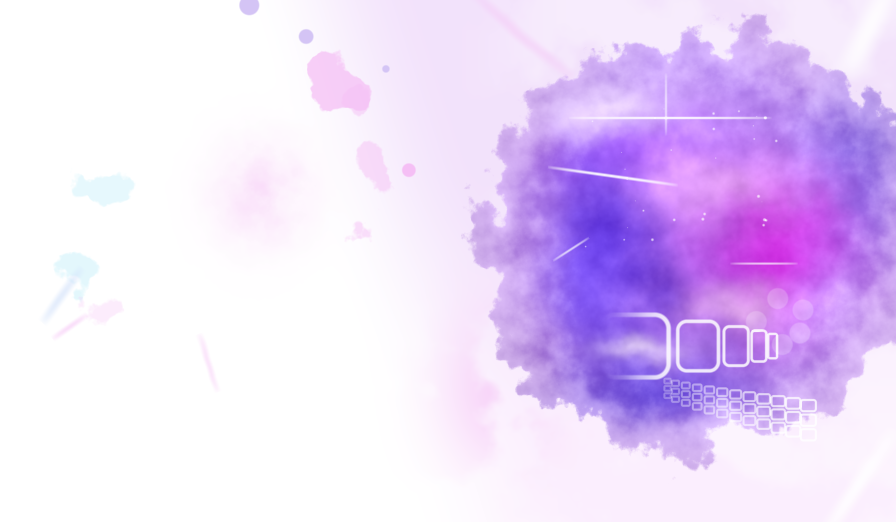
Write a Shadertoy shader that draws this background.

```glsl
float hash(vec2 p) {
  return fract(sin(dot(p, vec2(127.1, 311.7))) * 43758.5453);
}

float noise(vec2 p) {
  vec2 i = floor(p), f = fract(p);
  f = f * f * (3.0 - 2.0 * f);
  return mix(mix(hash(i), hash(i + vec2(1, 0)), f.x),
             mix(hash(i + vec2(0, 1)), hash(i + vec2(1, 1)), f.x), f.y);
}

float fbm(vec2 p) {
  float sum = 0.0, amp = 0.5;
  for (int i = 0; i < 5; i++) {
    sum += amp * noise(p);
    p = mat2(1.6, 1.2, -1.2, 1.6) * p + 7.3;
    amp *= 0.5;
  }
  return sum;
}

// Soft elliptical wash of colour
void wash(inout vec3 col, vec2 q, vec2 size, vec3 tint, float amount) {
  q /= size;
  col = mix(col, tint, amount * exp(-dot(q, q)));
}

// Ragged patch of paint
float stain(vec2 q, vec2 size, float grain) {
  return smoothstep(0.0, 0.08, grain - 0.25 - 0.35 * length(q / size));
}

float disc(vec2 q, float radius) {
  float aa = 1.0 / iResolution.y;
  return smoothstep(aa, -aa, length(q) - radius);
}

// Line that fades toward both ends
float streak(vec2 p, vec2 a, vec2 b, float width) {
  vec2 pa = p - a, ba = b - a;
  float t = clamp(dot(pa, ba) / dot(ba, ba), 0.0, 1.0);
  return smoothstep(width + 1.0 / iResolution.y, 0.0, length(pa - ba * t)) * sqrt(4.0 * t * (1.0 - t));
}

// Outline of a rounded rectangle
float frame(vec2 p, vec2 size, float width) {
  float r = 0.45 * min(size.x, size.y);
  vec2 q = abs(p) - size + r;
  float d = length(max(q, 0.0)) + min(max(q.x, q.y), 0.0) - r;
  return smoothstep(width + 1.0 / iResolution.y, width * 0.4, abs(d));
}

void mainImage(out vec4 fragColor, in vec2 fragCoord) {
  vec2 p = fragCoord / iResolution.xy * vec2(1.718, 1);
  float coarse = fbm(p * 7.0), fine = fbm(p * 28.0 + 9.0), grain = fbm(p * 16.0);
  vec3 pink = vec3(0.96, 0.75, 0.96), cyan = vec3(0.78, 0.94, 0.98), drop = vec3(0.83, 0.77, 0.96);

  // Paper fading from white to lilac
  vec3 lilac = mix(vec3(0.985, 0.935, 0.995), vec3(0.95, 0.885, 0.985), smoothstep(0.1, 0.7, p.y));
  vec3 col = mix(vec3(1), lilac, smoothstep(0.0, 0.36, p.x - 0.78 + 0.32 * p.y));
  col = mix(col, vec3(1), 0.35 * smoothstep(0.45, 0.65, coarse) * smoothstep(0.85, 1.1, p.x));

  // Faint stains
  wash(col, p - vec2(0.5, 0.63), vec2(0.09, 0.1), pink, 0.3 + 0.6 * (fine - 0.3));
  wash(col, p - vec2(0.97, 0.25), vec2(0.12, 0.15), pink, 0.6 * smoothstep(0.4, 0.6, coarse));
  col = mix(col, pink, 0.75 * stain(p - vec2(0.65, 0.85), vec2(0.075, 0.07), grain));
  col = mix(col, pink, 0.5 * stain(p - vec2(0.71 + 0.03 * sin(p.y * 22.0), 0.69), vec2(0.04, 0.14), grain));
  col = mix(col, cyan, 0.45 * stain(p - vec2(0.2, 0.64), vec2(0.05, 0.06), grain));
  col = mix(col, cyan, 0.5 * stain(p - vec2(0.14, 0.46), vec2(0.05, 0.06), grain));
  col = mix(col, pink, 0.3 * stain(p - vec2(0.21, 0.41), vec2(0.09, 0.05), grain));

  // Brush strokes and drops
  vec2 bent = p + 0.015 * (coarse - 0.5);
  col = mix(col, vec3(0.82, 0.88, 0.98), 0.6 * streak(bent, vec2(0.08, 0.38), vec2(0.16, 0.49), 0.012));
  col = mix(col, pink, 0.5 * streak(bent, vec2(0.1, 0.35), vec2(0.17, 0.4), 0.007));
  col = mix(col, pink, 0.4 * streak(bent, vec2(0.38, 0.36), vec2(0.42, 0.25), 0.008));
  col = mix(col, pink, 0.4 * streak(bent, vec2(0.9, 1.02), vec2(1.1, 0.85), 0.016));
  col = mix(col, vec3(1), 0.8 * streak(bent, vec2(1.62, 0.85), vec2(1.72, 1.05), 0.035));
  col = mix(col, vec3(1), 0.8 * streak(bent, vec2(1.57, -0.04), vec2(1.72, 0.18), 0.022));
  col = mix(col, drop, disc(p - vec2(0.478, 0.99), 0.019));
  col = mix(col, drop, disc(p - vec2(0.587, 0.93), 0.014));
  col = mix(col, drop, disc(p - vec2(0.74, 0.868), 0.007));
  col = mix(col, pink, disc(p - vec2(0.784, 0.674), 0.013));

  // Watercolour disc
  float edge = length(p - vec2(1.345, 0.545)) - 0.41 + 0.16 * (coarse - 0.48) + 0.13 * (fine - 0.48);
  vec2 w = p + 0.14 * (vec2(coarse, fbm(p * 6.0 + 31.0)) - 0.48);
  vec3 paint = mix(vec3(0.8, 0.64, 0.95), vec3(0.7, 0.48, 0.94), smoothstep(0.0, -0.25, edge));
  wash(paint, w - vec2(1.34, 0.87), vec2(0.16, 0.09), vec3(0.64, 0.45, 0.91), 0.75);
  wash(paint, w - vec2(1.64, 0.68), vec2(0.1, 0.17), vec3(0.53, 0.42, 0.92), 0.8);
  wash(paint, w - vec2(1.22, 0.7), vec2(0.16, 0.09), vec3(0.61, 0.26, 0.93), 0.8);
  wash(paint, w - vec2(1.16, 0.51), vec2(0.1, 0.24), vec3(0.38, 0.22, 0.89), 0.95);
  wash(paint, w - vec2(1.25, 0.24), vec2(0.17, 0.08), vec3(0.43, 0.32, 0.9), 0.85);
  wash(paint, w - vec2(1.47, 0.53), vec2(0.14, 0.12), vec3(0.87, 0.22, 0.94), 0.95);
  wash(paint, w - vec2(1.38, 0.64), vec2(0.15, 0.06), vec3(0.93, 0.68, 0.97), 0.75);
  wash(paint, w - vec2(1.2, 0.8), vec2(0.13, 0.05), vec3(0.93, 0.85, 0.99), 0.85);
  wash(paint, w - vec2(1.4, 0.43), vec2(0.11, 0.045), vec3(0.96, 0.76, 0.98), 0.8);
  wash(paint, w - vec2(1.22, 0.335), vec2(0.08, 0.025), vec3(0.95, 0.88, 1), 0.8);
  paint += 0.28 * (coarse - 0.48) + 0.16 * (fine - 0.48);
  col = mix(col, paint, smoothstep(0.01, -0.01, edge) * mix(0.68, 1.0, smoothstep(0.0, -0.13, edge)));

  // Light streaks
  float light = streak(p, vec2(1.09, 0.774), vec2(1.48, 0.774), 0.002);
  light += 0.6 * streak(p, vec2(1.277, 0.74), vec2(1.277, 0.86), 0.002);
  light += streak(p, vec2(1.05, 0.68), vec2(1.3, 0.645), 0.003);
  light += 0.7 * streak(p, vec2(1.4, 0.495), vec2(1.53, 0.495), 0.002);
  light += 0.7 * streak(p, vec2(1.06, 0.5), vec2(1.13, 0.545), 0.002);

  // Sparkles and pale bokeh
  for (float i = 0.0; i < 30.0; i++)
    light += 0.7 * disc(p - vec2(1.1 + 0.42 * hash(vec2(i, 1)), 0.52 + 0.28 * hash(vec2(i, 2))), 0.003 * hash(vec2(i, 3)));
  for (float i = 0.0; i < 5.0; i++)
    light += 0.22 * disc(p - vec2(1.5 + 0.05 * sin(i * 2.4), 0.34 + 0.022 * i), 0.02);

  // Receding chain of frames
  vec2 link = vec2(1.217, 0.337), size = vec2(0.065, 0.06);
  for (int i = 0; i < 5; i++) {
    float fade = i == 0 ? smoothstep(1.15, 1.28, p.x) : 1.0;
    light += 0.85 * fade * frame(p - link, size, 0.0015 + 0.05 * size.x);
    link.x += size.x * 1.87;
    size *= vec2(0.6, 0.79);
  }

  // Small frames growing to the right
  for (float i = 0.0; i < 36.0; i++) {
    float t = floor(i / 3.0) / 11.0;
    vec2 c = vec2(mix(1.28, 1.55, pow(t, 1.2)), 0.27 - 0.047 * t - mod(i, 3.0) * mix(0.014, 0.028, t));
    light += mix(0.3, 0.8, t) * frame(p - c, vec2(0.012, 0.009) * mix(0.5, 1.2, t), 0.0015);
  }
  fragColor = vec4(mix(col, vec3(1), min(light, 0.9)), 1);
}
```
